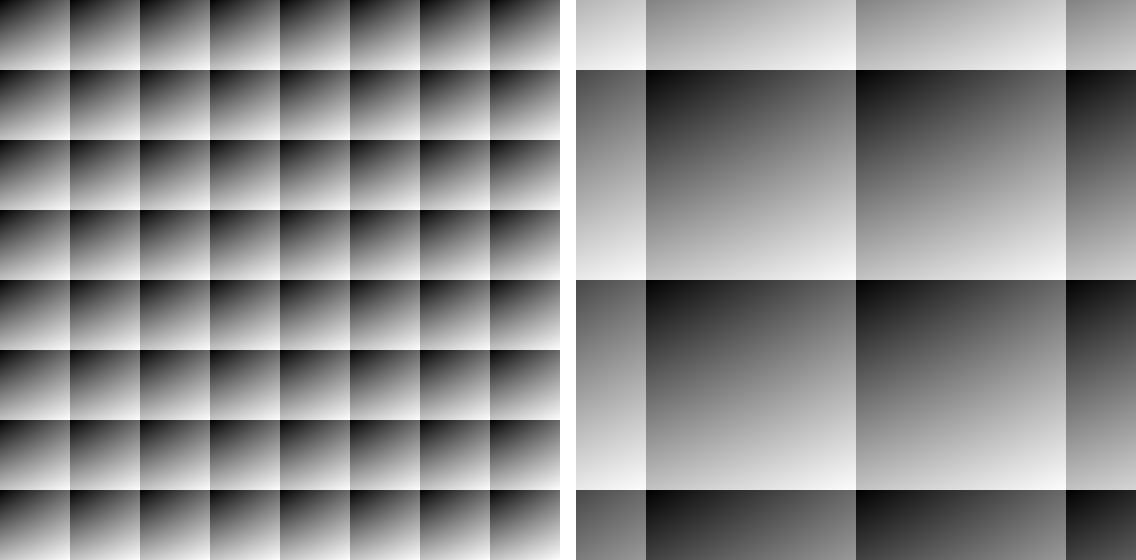
Left, the full canvas; right, a detail of the centre.
This pattern is drawn by a WebGL 1 fragment shader. Its source:

```glsl
precision highp float;
// Draws an 8 by 8 grid of square tiles, each shaded from black at upper left to near white at lower right.

uniform vec2 u_resolution;

// Repeating 0..1 ramp whose sudden drop is softened over one pixel.
vec2 smoothSawtooth(vec2 position, vec2 pixelWidth) {
  vec2 ramp = fract(position);
  vec2 steepness = 1.0 / pixelWidth - 1.0;
  vec2 fallBefore = 0.5 + (1.0 - ramp) * steepness;
  vec2 fallAfter = 0.5 - ramp * steepness;
  return max(min(ramp, fallBefore), fallAfter);
}

// Bilinear blend of the four corner greys; across runs right, down runs downward.
float tileShade(float across, float down) {
  float topEdge = mix(0.0, 0.41, across);
  float bottomEdge = mix(0.76, 0.99, across);
  return mix(topEdge, bottomEdge, down);
}

void main() {
  // Whole number of tiles each way, so opposite canvas edges join.
  vec2 uv = gl_FragCoord.xy / u_resolution;
  vec2 tile = smoothSawtooth(uv * 8.0, 8.0 / u_resolution);

  float grey = tileShade(tile.x, 1.0 - tile.y);
  gl_FragColor = vec4(vec3(grey), 1.0);
}
```
